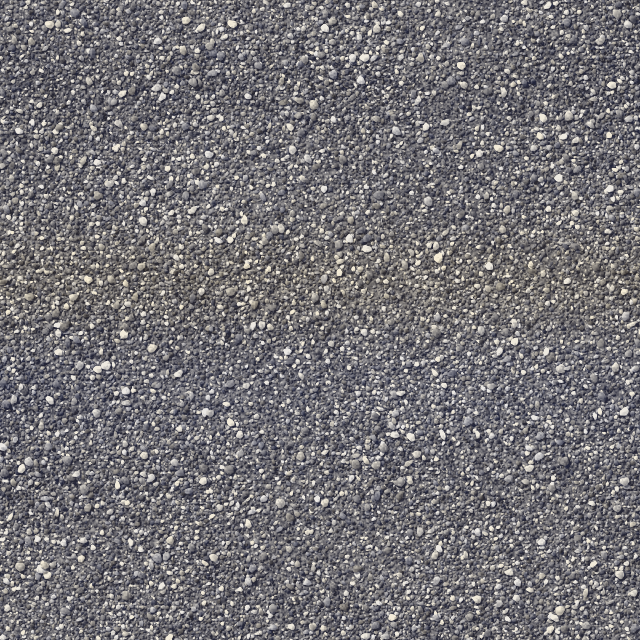
Reproduce this texture procedurally as a Shadertoy shader.

```glsl
#define SHADE_COLOR vec3(0.20, 0.20, 0.25)
#define SUNLIT_COLOR vec3(0.88, 0.86, 0.82)
#define LIGHT_DIR vec2(-0.65, 0.76)
#define GRIT_COUNT 205.0
#define GRAVEL_COUNT 128.0
#define PEBBLE_COUNT 74.0
#define SHADOW_DEPTH 0.52
#define FACE_LIGHT 0.23
#define CONTRAST 1.04

vec4 hash4(vec2 p, float seed) {
    vec4 q = fract(vec4(p.xyx, p.y + seed) * vec4(0.1031, 0.1030, 0.0973, 0.1099) + seed * 0.137);
    q += dot(q, q.wzxy + 33.33);
    return fract((q.xxyz + q.yzzw) * q.zywx);
}

float valueNoise(vec2 p, float seed) {
    vec2 cell = floor(p);
    vec2 f = fract(p);
    f = f * f * (3.0 - 2.0 * f);
    float low = mix(hash4(cell, seed).x, hash4(cell + vec2(1, 0), seed).x, f.x);
    float high = mix(hash4(cell + vec2(0, 1), seed).x, hash4(cell + vec2(1, 1), seed).x, f.x);
    return mix(low, high, f.y);
}

// Signed outline of a worn stone, in units of its radius
float stoneOutline(vec2 d, float angle, vec2 radii, float phase) {
    float c = cos(angle), s = sin(angle);
    vec2 q = vec2(c * d.x + s * d.y, c * d.y - s * d.x) / radii;
    float a = atan(q.y, q.x);
    float wobble = 0.07 * sin(3.0 * a + phase) + 0.04 * sin(5.0 * a - 2.0 * phase);
    return length(q) * (1.0 + wobble) - 1.0;
}

// Scatters one size of stone; surface holds tone in x and warmth in y
void addStones(inout vec2 surface, vec2 uv, float count, float density,
               float radius, vec2 toneRange, float seed) {
    vec2 p = uv * count;
    vec2 home = floor(p);
    float pixel = count / iResolution.y;
    for (int j = -1; j <= 1; j++)
    for (int i = -1; i <= 1; i++) {
        vec2 id = home + vec2(i, j);
        vec4 place = hash4(id, seed);
        float patchiness = 0.75 + 0.5 * valueNoise(id / count * 7.0, 4.0);
        if (place.w > density * patchiness) continue;

        vec4 form = hash4(id + 57.0, seed + 3.0);
        vec2 d = p - id - 0.5 - 0.75 * (place.xy - 0.5);
        float size = radius * mix(0.55, 1.0, form.y);
        vec2 radii = size * vec2(1.0, mix(0.5, 0.92, form.z));
        float angle = form.x * 3.1416;
        float phase = form.w * 6.2832;
        float soft = 0.6 * pixel / radii.y;

        // Cast shadow, then the lit stone over it
        float shade = stoneOutline(d + LIGHT_DIR * size * 0.42, angle, radii, phase);
        surface.x *= 1.0 - SHADOW_DEPTH * (1.0 - smoothstep(-soft, soft + 0.15, shade));
        float edge = stoneOutline(d, angle, radii, phase);
        float cover = 1.0 - smoothstep(-soft, soft, edge);
        float face = mix(toneRange.x, toneRange.y, pow(place.z, 1.35));
        face += FACE_LIGHT * dot(d, LIGHT_DIR) / size;
        surface = mix(surface, vec2(face, form.w - 0.5), cover);
    }
}

void mainImage(out vec4 fragColor, in vec2 fragCoord) {
    vec2 uv = fragCoord / iResolution.y;

    // Dark binder with fine sand
    float sand = valueNoise(uv * 350.0, 11.0) + 0.6 * valueNoise(uv * 210.0, 12.0);
    vec2 surface = vec2(0.20 + 0.30 * sand, 0.0);

    // Stones from fine to coarse
    addStones(surface, uv, GRIT_COUNT, 0.80, 0.60, vec2(0.29, 0.86), 21.0);
    addStones(surface, uv, GRAVEL_COUNT, 0.56, 0.58, vec2(0.32, 0.96), 37.0);
    addStones(surface, uv, PEBBLE_COUNT, 0.15, 0.58, vec2(0.45, 0.98), 53.0);

    // Surface roughness and broad horizontal weathering
    float rough = valueNoise(uv * 400.0, 71.0) - 0.5;
    float weather = valueNoise(uv * vec2(3.0, 8.0), 83.0) - 0.5;
    float darkBand = exp(-pow((uv.y - 0.87) / 0.06, 2.0));
    float warmBand = exp(-pow((uv.y - 0.56) / 0.08, 2.0));
    float coolBand = exp(-pow((uv.y - 0.39) / 0.10, 2.0));
    float tone = surface.x + 0.22 * rough + 0.04 * weather - 0.035 * darkBand;
    tone = 0.47 + (tone - 0.47) * CONTRAST;
    tone = clamp(tone, 0.15, 0.94);

    // Blue shade to cream light, with a small mineral tint
    vec3 color = mix(SHADE_COLOR, SUNLIT_COLOR, (tone - 0.20) / 0.68);
    float warmth = 0.05 * surface.y + 0.022 * warmBand - 0.010 * coolBand;
    color += warmth * vec3(0.6, 0.2, -1.0);
    fragColor = vec4(clamp(color, 0.0, 1.0), 1.0);
}
```
